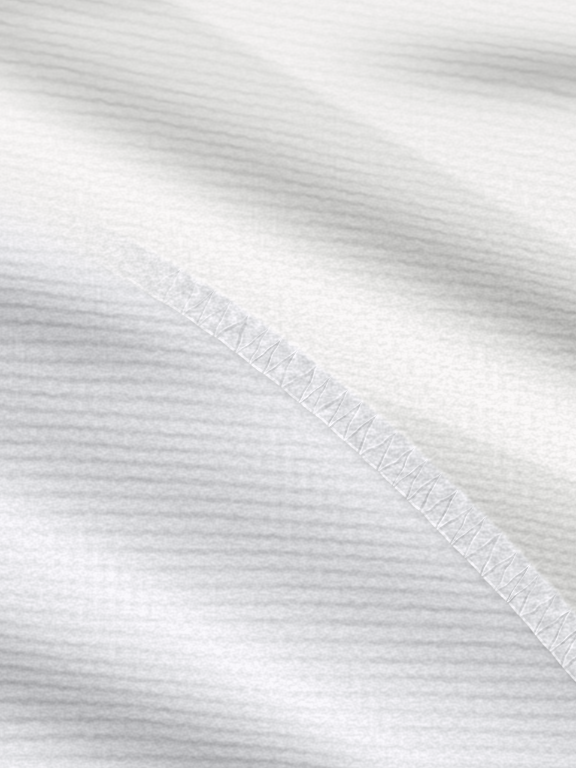
Write a Shadertoy shader that draws this texture.

```glsl
// Draws white ribbed fabric in soft diagonal folds, crossed by a zigzag-stitched seam.

const float TAU = 6.2831853;

vec2 hashGradient(vec2 cell) {
    float angle = TAU * fract(sin(dot(cell, vec2(127.1, 311.7))) * 43758.5);
    return vec2(cos(angle), sin(angle));
}

float gradientNoise(vec2 p) {
    vec2 i = floor(p), f = fract(p);
    vec2 u = f * f * f * (f * (f * 6.0 - 15.0) + 10.0);
    vec2 e = vec2(0.0, 1.0);
    float a = dot(hashGradient(i), f);
    float b = dot(hashGradient(i + e.yx), f - e.yx);
    float c = dot(hashGradient(i + e.xy), f - e.xy);
    float d = dot(hashGradient(i + e.yy), f - e.yy);
    return mix(mix(a, b, u.x), mix(c, d, u.x), u.y);
}

// Height below the curve y = k.x + k.y * x + k.z * x * x (y points down).
float belowCurve(vec2 p, vec3 k) {
    return p.y - k.x - p.x * (k.y + k.z * p.x);
}

// Soft band centred on a curve.
float fold(vec2 p, vec3 curve, float width) {
    float d = belowCurve(p, curve) / width;
    return exp(-d * d);
}

// Coverage of a thread at distance d.
float thread(float d, float radius, float pixel) {
    return 1.0 - smoothstep(radius - pixel * 0.5, radius + pixel, abs(d));
}

// Folds on the far side of the seam.
float upperShade(vec2 p) {
    float shade = 0.935;
    float crest = belowCurve(p, vec3(-0.195, 0.62, 0.0));
    shade -= 0.05 * smoothstep(-0.004, 0.03, crest) * (1.0 - smoothstep(0.1, 0.25, crest));
    shade -= mix(0.13, 0.18, p.x) * fold(p, vec3(0.07, 0.54, -0.03), 0.078);
    shade += 0.025 * fold(p, vec3(0.20, 0.56, 0.0), 0.06);
    shade -= 0.18 * fold(p, vec3(0.05, 0.08, 0.0), 0.055) * smoothstep(0.5, 0.95, p.x);
    shade -= 0.06 * (1.0 - smoothstep(0.0, 0.05, p.y)) * (1.0 - smoothstep(0.1, 0.4, p.x));
    float tuck = belowCurve(p, vec3(0.40, 0.43, 0.0));
    float tuckMask = smoothstep(0.52, 0.75, p.x);
    shade -= tuckMask * (0.05 * smoothstep(-0.005, 0.015, tuck) + 0.08 * smoothstep(0.0, 0.15, tuck));
    return shade;
}

// Folds on the near side of the seam.
float lowerShade(vec2 p) {
    float shade = 0.925;
    shade -= 0.16 * fold(p, vec3(0.53, 0.33, 0.0), 0.075) * (1.0 - smoothstep(0.1, 0.6, p.x));
    shade -= 0.125 * fold(p, vec3(0.71, 0.48, 0.0), 0.15);
    shade += 0.04 * fold(p, vec3(0.89, 0.60, 0.05), 0.06);
    shade -= 0.20 * fold(p, vec3(1.17, 0.42, 0.0), 0.10);
    return shade;
}

// Repeating ribs: rounded crests with narrow grooves.
float ribRelief(float height, float spacing) {
    float groove = 0.5 + 0.5 * cos(TAU * height / spacing);
    return 0.35 - pow(groove, 2.5);
}

// Broken, stretched grain of the knit.
float knitGrain(vec2 p) {
    return gradientNoise(p * vec2(75.0, 150.0)) + 0.9 * gradientNoise(p * vec2(190.0, 230.0) + 7.0);
}

void mainImage(out vec4 fragColor, in vec2 fragCoord) {
    float pixel = 1.0 / iResolution.x;
    vec2 p = vec2(fragCoord.x, iResolution.y - fragCoord.y) * pixel;

    // Seam frame: distance from its lower edge and position along it.
    vec3 seamCurve = vec3(0.375, 0.42, 0.39);
    float slope = seamCurve.y + 2.0 * seamCurve.z * p.x;
    float stretch = sqrt(1.0 + slope * slope);
    float across = belowCurve(p, seamCurve) / stretch + 0.003 * gradientNoise(p * 28.0);
    float along = dot(p, normalize(vec2(1.0, 0.85)));
    float seamWidth = (0.06 + 0.06 * p.x) / stretch;
    float seamFade = smoothstep(0.05, 0.42, p.x);
    float blend = mix(0.07, pixel, smoothstep(0.0, 0.3, p.x));
    float lowerSide = smoothstep(-blend, blend, across);
    float band = smoothstep(-seamWidth - 0.005, -seamWidth + 0.005, across) * (1.0 - lowerSide);

    // Fold shading and the ribs that follow it.
    float upper = upperShade(p);
    float lower = lowerShade(p);
    float wobble = 0.005 * gradientNoise(p * vec2(5.0, 9.0)) + 0.004 * gradientNoise(p * vec2(60.0, 45.0));
    float wear = 1.0 + 0.9 * gradientNoise(p * vec2(14.0, 40.0) + 3.0);
    float upperRib = wear * ribRelief(p.y - 0.17 * p.x - 0.10 * upper + wobble, 0.0215);
    float lowerRib = wear * ribRelief(p.y - 0.05 * p.x - 0.10 * lower + wobble, 0.0285);
    float focus = smoothstep(0.05, 0.65, p.y);
    float grain = knitGrain(p);
    upper += upperRib * mix(0.055, 0.020, smoothstep(0.80, 0.93, upper));
    lower += lowerRib * mix(0.075, 0.030, smoothstep(0.80, 0.94, lower));
    float shade = mix(upper, lower, lowerSide) + grain * mix(0.018, 0.055, focus);

    // Seam band, its soft upper rim and contact shadow.
    float bandShade = 0.875 + 0.085 * grain + 0.09 * gradientNoise(p * vec2(48.0, 55.0));
    shade = mix(shade, bandShade, band * seamFade * 0.85);
    shade += 0.03 * seamFade * thread(across + seamWidth, 0.003, 0.006);
    shade -= 0.085 * seamFade * lowerSide * exp(-max(across, 0.0) / 0.008);

    // Uneven zigzag thread and the line of small stitches along the edge.
    float stitch = 0.036;
    float stray = 0.014 * gradientNoise(vec2(along * 22.0, 0.5)) + 0.004 * gradientNoise(p * 40.0);
    float zigzag = abs(fract((along + stray) / stitch) * 2.0 - 1.0);
    float steepness = 2.0 * seamWidth / stitch;
    float zigzagDistance = (across + seamWidth * zigzag) / sqrt(1.0 + steepness * steepness);
    float visible = 0.75 + 0.8 * gradientNoise(p * 33.0 + 5.0);
    float stitchFade = smoothstep(0.2, 0.45, p.x) * band * visible;
    shade -= 0.085 * stitchFade * thread(zigzagDistance - 0.0028, 0.0014, pixel);
    shade += 0.065 * stitchFade * thread(zigzagDistance, 0.0008, pixel);
    float dash = 0.25 + 0.75 * smoothstep(0.1, 0.35, zigzag);
    shade += 0.07 * seamFade * dash * thread(across + 0.002, 0.0018, pixel);

    // Warm light above, cool light below, a faint blush on highlights.
    shade = min(shade, 0.975);
    vec3 tint = mix(vec3(0.002, 0.001, -0.006), vec3(-0.003, -0.001, 0.011), max(lowerSide, band * seamFade));
    vec3 blush = vec3(0.004, -0.002, 0.003) * smoothstep(0.88, 0.95, shade);
    fragColor = vec4(shade + tint + blush, 1.0);
}
```
